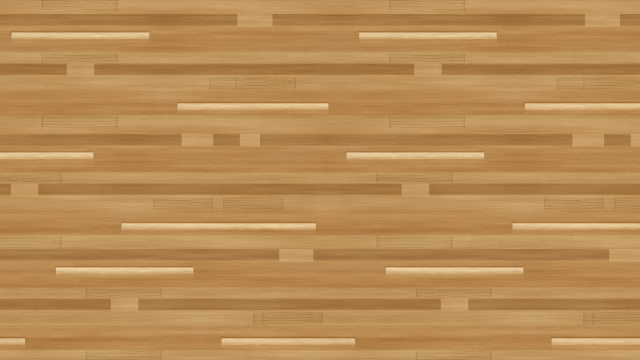
Reproduce this texture procedurally as a Shadertoy shader.

```glsl
// Oak strip flooring: staggered boards with pale slivers, dark bands and grained inlays.

float hash(vec2 p) {
    return fract(sin(dot(p, vec2(127.1, 311.7))) * 43758.5453);
}

float noise(vec2 p) {
    vec2 i = floor(p), f = fract(p);
    f = f * f * (3.0 - 2.0 * f);
    return mix(mix(hash(i), hash(i + vec2(1, 0)), f.x),
               mix(hash(i + vec2(0, 1)), hash(i + vec2(1, 1)), f.x), f.y);
}

// Soft mask of the interval from a to b
float span(float x, float a, float b) {
    return smoothstep(a - 0.9, a + 0.9, x) * (1.0 - smoothstep(b - 0.9, b + 0.9, x));
}

float box(vec2 p, vec2 a, vec2 b) {
    return span(p.x, a.x, b.x) * span(p.y, a.y, b.y);
}

// Inlay with wavy grain and darker ends
vec3 inlay(vec3 base, vec2 p, vec2 a, vec2 b) {
    vec2 q = (p - 0.5 * (a + b)) / (b - a);
    float wave = sin(p.y * 1.9 + 5.0 * q.x * q.x + 3.0 * noise(p * vec2(0.06, 0.2)));
    vec3 wood = vec3(0.73, 0.57, 0.35) - 0.045 * smoothstep(0.1, 1.0, wave);
    wood -= 0.07 * smoothstep(0.47, 0.5, abs(q.x));
    return mix(base, wood, 0.8 * box(p, a, b));
}

// Pale sliver with a shadow above and a golden edge below
vec3 sliver(vec3 base, vec2 p, vec2 a, vec2 b) {
    base = mix(base, vec3(0.74, 0.56, 0.33), 0.6 * box(p, a + vec2(0, 5), b + vec2(0, 5)));
    base -= 0.07 * box(p, a - vec2(1, 2), vec2(b.x + 1.0, a.y));
    vec3 pale = mix(vec3(0.89, 0.77, 0.58), vec3(0.79, 0.63, 0.42),
                    smoothstep(0.35, 1.0, (p.y - a.y) / (b.y - a.y)));
    pale += 0.05 * (noise(p * vec2(0.15, 0.5)) - 0.5);
    return mix(base, pale, box(p, a, b));
}

void mainImage(out vec4 fragColor, in vec2 fragCoord) {
    // Canvas is 432 units high, measured from the top
    vec2 pos = fragCoord / iResolution.y * 432.0;
    pos.y = 432.0 - pos.y;

    // Courses differ in length and stagger
    float course = floor((pos.y - 17.0) / 141.0);
    if (course == 1.0 && pos.y < 161.0) course = 0.0;
    float kind = max(course, 0.0);
    float len = kind == 0.0 ? 417.0 : kind == 1.0 ? 469.0 : 396.0;
    float shift = kind == 0.0 ? 50.0 : kind == 1.0 ? -17.0 : 103.0;
    vec2 p = vec2(mod(pos.x - shift + 60.0, len) - 60.0,
                  pos.y - 17.0 - 141.0 * course - (course == 1.0 ? 3.0 : 0.0));

    vec3 brown = vec3(0.70, 0.51, 0.29);
    vec3 gold = vec3(0.73, 0.55, 0.33);
    vec3 light = vec3(0.75, 0.59, 0.37);
    vec3 dark = vec3(0.645, 0.465, 0.265);

    // Boards, top to bottom
    vec3 col = mix(gold, brown, smoothstep(14.0, 26.0, p.y));
    col = mix(col, light, span(p.y, 46.0, 59.0));
    col = mix(col, light, smoothstep(72.0, 74.0, p.y));
    col = mix(col, gold, smoothstep(89.0, 93.0, p.y));
    col = mix(col, brown, smoothstep(101.0, 108.0, p.y));
    col = mix(col, mix(light, gold, smoothstep(130.0, 142.0, p.y)), smoothstep(120.0, 122.0, p.y));

    // Dark bands broken by pale blocks
    col = mix(col, dark, max(span(p.y, 0.0, 13.5), span(p.y, 60.0, 72.5)));
    float block = max(box(p, vec2(235, -1), vec2(273, 15)),
                      box(p, vec2(len - 164.0, -1), vec2(len - 140.0, 15)));
    block = max(block, box(p, vec2(30, 59), vec2(63, 75)));
    col = mix(col, vec3(0.78, 0.62, 0.40), block * 0.9);

    // Slivers
    col = sliver(col, p, vec2(-36, 22), vec2(129, 30));
    col = sliver(col, p, vec2(163, 107), vec2(len - 73.0, 115));

    // Inlays
    col = inlay(col, p, vec2(0, 47), vec2(91, 58));
    col = inlay(col, p, vec2(0, 122), vec2(91, 137));
    col = inlay(col, p, vec2(201, 76), vec2(272, 91));
    col = inlay(col, p, vec2(len - 184.0, 76), vec2(len - 112.0, 91));

    // Long streaks, mirrored within a repeat, and fine pores
    vec2 g = vec2(abs(p.x - 0.5 * len + 60.0), p.y + 7.0 * kind);
    float streak = 0.5 * noise(g * vec2(0.012, 0.22)) + 0.3 * noise(g * vec2(0.03, 0.6) + 31.0)
                 + 0.2 * noise(g * vec2(0.12, 1.1) + 57.0);
    col += (streak - 0.5) * vec3(0.11, 0.12, 0.11);
    col += (noise(g * vec2(0.015, 0.05) + 80.0) - 0.5) * vec3(0.03, 0.045, 0.05);
    col += 0.015 * (noise(pos * vec2(0.4, 1.0)) - 0.5);

    fragColor = vec4(col, 1.0);
}
```
